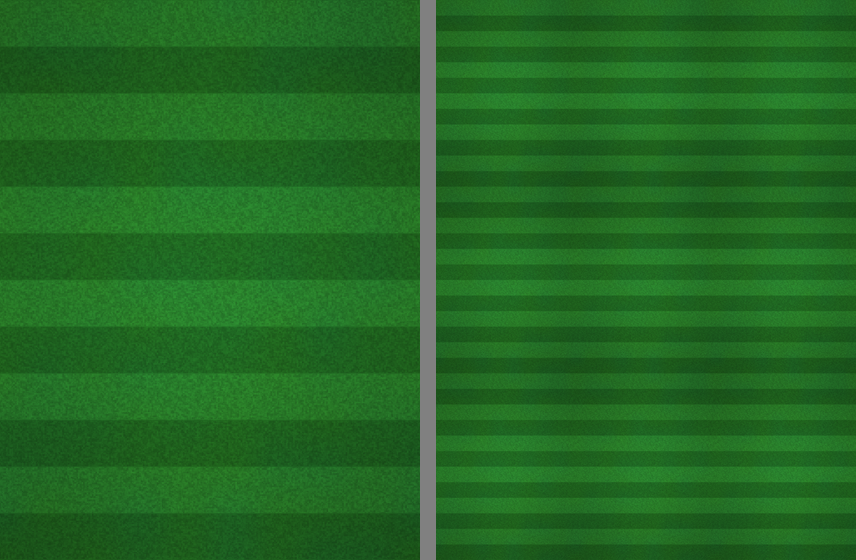
Left, the tile; right, the same tile 3 across and 3 down.
Reproduce this texture procedurally as a WebGL 1 fragment shader.

```glsl
precision highp float;
// Mown lawn: twelve light and dark horizontal bands of short, grainy turf.

uniform vec2 u_resolution;

#define BAND_PAIRS 6.0
#define LIGHT_GRASS vec3(0.146, 0.452, 0.150)
#define DARK_GRASS vec3(0.113, 0.369, 0.116)
#define BLADE_CELLS vec2(240.0, 320.0)
#define FINE_CELLS vec2(336.0, 448.0)
#define PATCH_CELLS vec2(9.0, 12.0)
#define GRAIN_CONTRAST 0.34
#define EDGE_RAGGED 0.012
#define SHADE_DEPTH vec2(0.055, 0.075)
#define TINT_AMOUNT 0.025

const float TAU = 6.2831853;

float hash(vec2 p) {
  return fract(sin(dot(p, vec2(12.9898, 78.233))) * 43758.5453);
}

// Value noise that wraps after the given whole number of cells.
float wrapNoise(vec2 uv, vec2 cells, float seed) {
  vec2 p = uv * cells;
  vec2 cell = floor(p);
  vec2 f = fract(p);
  f = f * f * (3.0 - 2.0 * f);
  vec2 a = mod(cell, cells);
  vec2 b = mod(cell + 1.0, cells);
  float low = mix(hash(a + seed), hash(vec2(b.x, a.y) + seed), f.x);
  float high = mix(hash(vec2(a.x, b.y) + seed), hash(b + seed), f.x);
  return mix(low, high, f.y);
}

// 1 in the light bands, 0 in the dark ones; the lowest band is dark.
float lightBand(float y, float ragged) {
  float fromCentre = abs(fract(y * BAND_PAIRS + 0.75) - 0.5);
  float soft = BAND_PAIRS / u_resolution.y;
  return 1.0 - smoothstep(0.25 - soft, 0.25 + soft, fromCentre + ragged);
}

void main() {
  vec2 uv = gl_FragCoord.xy / u_resolution;

  // Short blades with finer speckle on top
  float blades = wrapNoise(uv, BLADE_CELLS, 3.7) - 0.5;
  float speckle = wrapNoise(uv, FINE_CELLS, 19.3) - 0.5;
  float grain = 0.65 * blades + 0.35 * speckle;

  // Mown bands with slightly uneven borders
  float band = lightBand(uv.y, grain * EDGE_RAGGED);
  vec3 color = mix(DARK_GRASS, LIGHT_GRASS, band);

  // Soft patches leaning towards yellow or blue
  float patches = wrapNoise(uv, PATCH_CELLS, 41.1) - 0.5;
  color += TINT_AMOUNT * patches * vec3(0.5, 0.2, -1.0);

  // Periodic shading, brightest in the middle
  float shade = 1.0 - dot(SHADE_DEPTH, cos(TAU * uv));
  color *= shade * (1.0 + GRAIN_CONTRAST * grain);

  gl_FragColor = vec4(color, 1.0);
}
```
